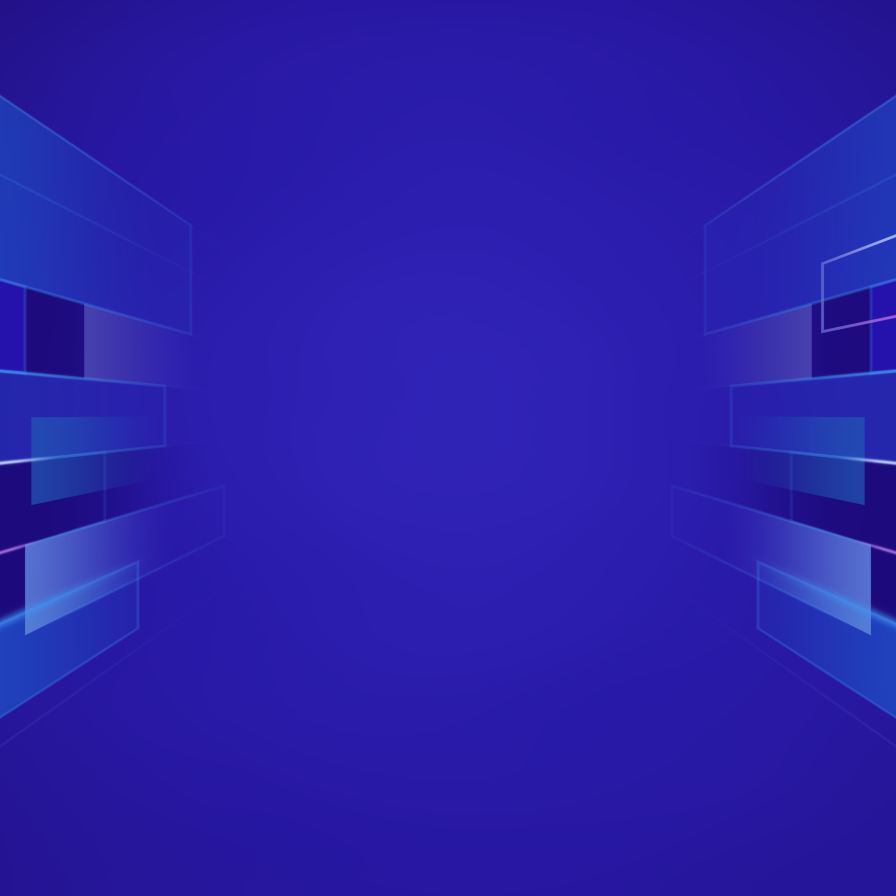
This background is drawn by a WebGL 1 fragment shader. Its source:

```glsl
precision highp float;
// Deep blue hall with mirrored walls of translucent glass panels in perspective.
uniform vec2 u_resolution;

// Vanishing point of the left wall; the right wall is its mirror.
const vec2 VANISH = vec2(0.523, 0.538);
const vec2 GLOW_CENTER = vec2(0.51, 0.54);
const float LINE_WIDTH = 0.0016;
const float FADE_END = 0.275;

const vec3 CORE = vec3(0.185, 0.137, 0.715);
const vec3 FIELD = vec3(0.157, 0.098, 0.655);
const vec3 SHADE = vec3(0.130, 0.060, 0.510);
const vec3 DARK = vec3(0.105, 0.035, 0.470);
const vec3 VIOLET = vec3(0.150, 0.075, 0.700);
const vec3 AZURE = vec3(0.110, 0.330, 0.790);
const vec3 TEAL = vec3(0.130, 0.340, 0.710);
const vec3 PALE = vec3(0.410, 0.430, 0.830);
const vec3 ICE = vec3(0.420, 0.610, 0.900);
const vec3 CYAN = vec3(0.250, 0.580, 0.950);
const vec3 PINK = vec3(0.780, 0.450, 0.880);
const vec3 WHITE = vec3(0.800, 0.850, 1.000);

float pixel;
float depth; // shrink factor of the wall towards the vanishing point

// Signed distance to a wall rectangle (near, low, far, high).
float wallBox(vec2 w, vec4 r) {
  vec2 d = max(r.xy - w, w - r.zw) * vec2(1.0, depth);
  return max(d.x, d.y);
}

float fill(vec2 w, vec4 r) {
  return 1.0 - smoothstep(-pixel, pixel, wallBox(w, r));
}

float outline(vec2 w, vec4 r) {
  float d = abs(wallBox(w, r));
  return 1.0 - smoothstep(LINE_WIDTH * 0.5, LINE_WIDTH + pixel, d);
}

// Receding line at one wall height, with a soft width.
float rail(vec2 w, float height, float width) {
  float d = (w.y - height) * depth / width;
  return exp(-d * d);
}

// One at the near end, falling to zero at the far end.
float fade(float x, float near, float far) {
  return 1.0 - smoothstep(near, far, x);
}

float gradientNoise(vec2 p) {
  vec2 cell = floor(p);
  vec2 f = fract(p);
  vec2 u = f * f * (3.0 - 2.0 * f);
  float sum = 0.0;
  for (int i = 0; i < 4; i++) {
    vec2 corner = vec2(mod(float(i), 2.0), floor(float(i) / 2.0));
    float angle = 6.2832 * fract(sin(dot(cell + corner, vec2(12.99, 78.23))) * 4375.85);
    vec2 weight = mix(1.0 - u, u, corner);
    sum += weight.x * weight.y * dot(vec2(cos(angle), sin(angle)), f - corner);
  }
  return sum;
}

vec3 backdrop(vec2 uv) {
  vec2 p = uv - GLOW_CENTER;
  float r = length(p);
  vec3 c = mix(CORE, FIELD, smoothstep(0.0, 0.48, r));
  float corner = smoothstep(0.38, 0.78, r) * mix(0.55, 1.0, uv.y);
  c = mix(c, SHADE, corner * mix(1.0, 0.8, uv.x));
  return c + 0.008 * gradientNoise(uv * vec2(3.0, 7.0));
}

void main() {
  vec2 uv = gl_FragCoord.xy / u_resolution;
  pixel = 0.75 / min(u_resolution.x, u_resolution.y);
  float m = min(uv.x, 1.0 - uv.x);
  float right = step(0.5, uv.x);
  depth = 1.0 - m / VANISH.x;
  vec2 w = vec2(m, (uv.y - VANISH.y) / depth);
  float near = fade(m, 0.0, FADE_END);
  vec3 c = backdrop(uv);

  // Large upper panel, lit at its near end
  float upper = fill(w, vec4(-1.0, 0.150, 0.213, 0.355));
  c = mix(c, AZURE, upper * (0.10 + 0.52 * fade(m, -0.03, 0.19)));
  c = mix(c, VIOLET, 0.12 * right * upper);

  // Dark recesses and the middle bands
  c = mix(c, DARK, 0.85 * fill(w, vec4(-1.0, 0.048, 0.27, 0.150)) * fade(m, 0.06, 0.20));
  c = mix(c, VIOLET, 0.9 * fill(w, vec4(-1.0, 0.048, 0.028, 0.150)));
  c = mix(c, AZURE, 0.24 * fill(w, vec4(-1.0, -0.055, 0.184, 0.048)) * fade(m, 0.0, 0.24));
  c = mix(c, DARK, 0.85 * fill(w, vec4(-1.0, -0.155, 0.27, -0.055)) * fade(m, 0.05, 0.24));
  c = mix(c, DARK, 0.9 * fill(w, vec4(-1.0, -0.234, 0.028, -0.155)));

  // Translucent panels, brightest at their near edge
  c = mix(c, PALE, 0.60 * fill(w, vec4(0.094, 0.048, FADE_END, 0.150)) * fade(m, 0.06, 0.23));
  c = mix(c, TEAL, 0.72 * fill(w, vec4(0.035, -0.109, 0.20, -0.004)) * fade(m, 0.03, 0.19));
  c = mix(c, AZURE, 0.72 * fill(w, vec4(-1.0, -0.339, 0.154, -0.234)) * fade(m, -0.03, 0.23));
  c = mix(c, ICE, 0.72 * fill(w, vec4(0.028, -0.261, 0.25, -0.154)) * fade(m, 0.0, 0.20));

  // Panel outlines
  float edges = outline(w, vec4(-1.0, 0.150, 0.213, 0.355));
  edges += outline(w, vec4(-1.0, -0.055, 0.184, 0.048));
  edges += 0.6 * outline(w, vec4(-1.0, -0.155, 0.117, -0.055));
  edges += outline(w, vec4(0.028, -0.261, 0.250, -0.154)) * smoothstep(0.03, 0.1, m);
  edges += 1.2 * outline(w, vec4(-1.0, -0.339, 0.154, -0.234));
  edges += outline(w, vec4(-1.0, 0.048, 0.028, 0.150));
  c = mix(c, CYAN, min(0.24 * edges, 0.45) * fade(m, 0.08, 0.34));

  // Receding rails and their highlights
  float faint = rail(w, 0.355, 0.0015) + rail(w, 0.267, 0.0015) + rail(w, 0.150, 0.0018);
  faint += rail(w, 0.048, 0.0018) + rail(w, -0.055, 0.0015) + rail(w, -0.155, 0.0015);
  c = mix(c, CYAN, 0.20 * near * faint);
  c = mix(c, PALE, 0.16 * near * rail(w, -0.371, 0.0015));
  c = mix(c, CYAN, 0.65 * fade(m, 0.0, 0.16) * rail(w, 0.048, 0.0018));
  c = mix(c, CYAN, 0.60 * fade(m, 0.0, 0.18) * rail(w, -0.234, 0.006));
  c = mix(c, WHITE, 0.85 * fade(m, 0.01, 0.07) * rail(w, -0.055, 0.002));
  c = mix(c, PINK, 0.75 * fade(m, 0.01, 0.05) * rail(w, -0.155, 0.002));

  // Bright open frame on the right wall only
  float frame = right * outline(w, vec4(-1.0, 0.109, 0.082, 0.199));
  vec3 frameColor = mix(PALE, mix(PINK, WHITE, step(0.15, w.y)), fade(m, 0.0, 0.09));
  c = mix(c, frameColor, 0.75 * frame);

  gl_FragColor = vec4(c, 1.0);
}
```
